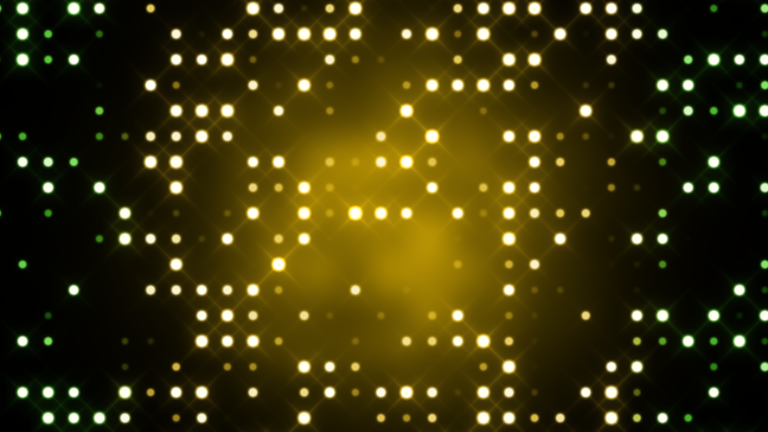
A Shadertoy shader for this background:

```glsl
#define ROWS 16.875
#define GRID_SHIFT vec2(-0.117, 0.547)
#define DOT_MIN 0.06
#define DOT_MAX 0.225
#define DOT_SOFT 0.06
#define FLARE 0.32
#define GLOW_SIZE 0.38
#define GLOW_COLOR vec3(0.70, 0.56, 0.01)
#define AMBER vec3(0.88, 0.72, 0.12)
#define GREEN vec3(0.26, 0.85, 0.10)
#define CREAM vec3(1.0, 1.0, 0.95)

float hash(vec2 p) {
    vec3 q = fract(p.xyx * vec3(0.1031, 0.1030, 0.0973));
    q += dot(q, q.yzx + 33.33);
    return fract((q.x + q.y) * q.z);
}

float noise(vec2 p) {
    vec2 i = floor(p), f = fract(p);
    f = f * f * (3.0 - 2.0 * f);
    float low = mix(hash(i), hash(i + vec2(1, 0)), f.x);
    float high = mix(hash(i + vec2(0, 1)), hash(i + vec2(1, 1)), f.x);
    return mix(low, high, f.y);
}

// Brightness of one lamp: random, in loose clusters, zero when unlit
float lampLevel(vec2 cell) {
    float cluster = noise(cell * 0.35 + 7.0) - 0.5;
    return smoothstep(0.36, 1.05, hash(cell + 41.0) + 0.5 * cluster);
}

// Lamps turn from amber to green toward the left and right sides
vec3 lampTint(float sideDistance) {
    return mix(AMBER, GREEN, smoothstep(0.52, 0.70, sideDistance));
}

// Diagonal four-pointed star, fading out before the loop's reach ends
float starFlare(vec2 d) {
    vec2 r = abs(vec2(d.x + d.y, d.x - d.y)) * 0.7071;
    float rays = exp(-r.x * 13.0 - r.y * 2.0) + exp(-r.y * 13.0 - r.x * 2.0);
    float haze = 0.35 * exp(-dot(d, d) * 3.5);
    return (rays + haze) * (1.0 - smoothstep(0.8, 2.4, length(d)));
}

void mainImage(out vec4 fragColor, in vec2 fragCoord) {
    vec2 p = fragCoord / iResolution.y;
    float middle = 0.5 * iResolution.x / iResolution.y;

    // Cloudy central glow
    vec2 fromCenter = (p - vec2(middle + 0.014, 0.49)) / GLOW_SIZE;
    float cloud = 0.65 * noise(p * 5.0) + 0.35 * noise(p * 11.0 + 3.0);
    float glow = exp(-dot(fromCenter, fromCenter)) * (0.68 + 0.64 * cloud);
    vec3 color = GLOW_COLOR * glow;

    // Light spilled by nearby lamps
    vec2 grid = p * ROWS - GRID_SHIFT;
    vec2 nearest = floor(grid + 0.5);
    for (int y = -2; y <= 2; y++) {
        for (int x = -2; x <= 2; x++) {
            vec2 cell = nearest + vec2(x, y);
            float level = lampLevel(cell);
            float lampX = (cell.x + GRID_SHIFT.x) / ROWS;
            vec3 tint = lampTint(abs(lampX - middle));
            color += tint * FLARE * level * level * starFlare(grid - cell);
        }
    }

    // Round lamp: tinted rim and a core that whitens with brightness
    float level = lampLevel(nearest);
    float dist = length(grid - nearest);
    float radius = mix(DOT_MIN, DOT_MAX, sqrt(level));
    float core = 1.0 - smoothstep(radius - DOT_SOFT, radius + DOT_SOFT, dist);
    float rim = 1.0 - smoothstep(radius, radius + 0.13, dist);
    float lampX = (nearest.x + GRID_SHIFT.x) / ROWS;
    vec3 tint = lampTint(abs(lampX - middle));
    vec3 coreColor = mix(tint, CREAM, smoothstep(0.12, 0.65, level));
    color += tint * rim * 0.45 * level;
    color = mix(color, max(color, coreColor), core * smoothstep(0.0, 0.35, level));

    fragColor = vec4(min(color, 1.0), 1.0);
}
```
